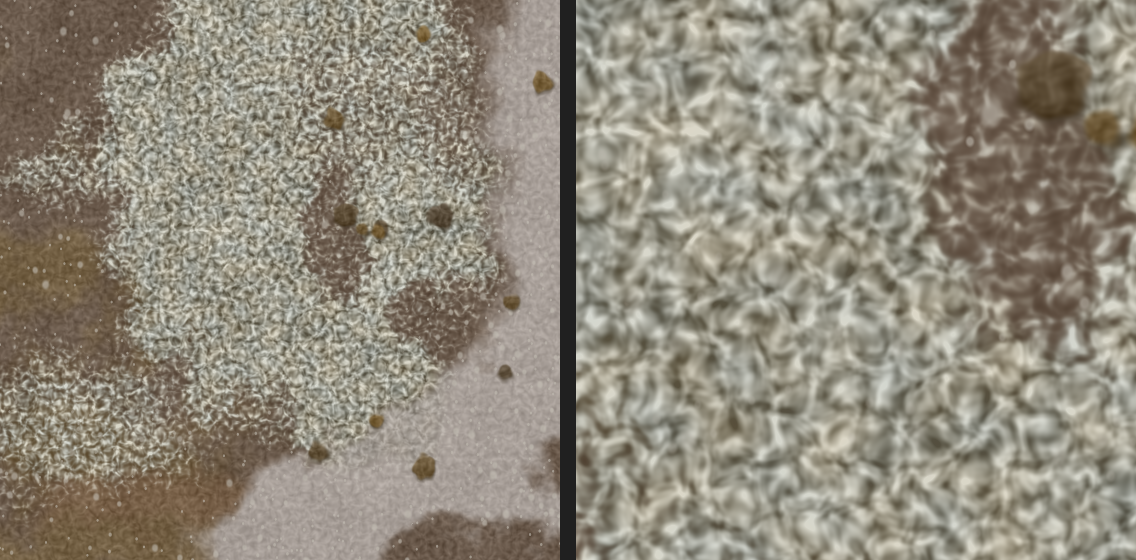
Left: the whole. Right: its middle third, enlarged.
Write a Shadertoy shader that draws this texture.

```glsl
// Weathered stone: a crust of pale granular lichen between brown soil and smooth pinkish rock.
#define GRAIN_SCALE 98.0
#define GRAIN_CONTRAST 1.15
#define EDGE_WARP 0.075
#define SPECK_SCALE 58.0
#define PEBBLE_COUNT 13
#define SOIL_BROWN vec3(0.415, 0.350, 0.295)
#define SOIL_OCHRE vec3(0.450, 0.375, 0.265)
#define ROCK_PINK vec3(0.655, 0.620, 0.595)
#define CRUST_DARK vec3(0.375, 0.360, 0.295)
#define CRUST_LIGHT vec3(0.785, 0.780, 0.730)
#define PEBBLE_OCHRE vec3(0.500, 0.390, 0.200)

float hash(vec2 p) {
    return fract(sin(dot(p, vec2(127.1, 311.7))) * 43758.5);
}

vec2 hash2(vec2 p) {
    return vec2(hash(p), hash(p + 37.3));
}

// Gradient noise, roughly -0.7 to 0.7
float slope(vec2 cell, vec2 offset, vec2 f) {
    float angle = 6.2832 * hash(cell + offset);
    return dot(vec2(cos(angle), sin(angle)), f - offset);
}

float noise(vec2 p) {
    vec2 i = floor(p), f = fract(p);
    vec2 u = f * f * f * (f * (f * 6.0 - 15.0) + 10.0);
    return mix(mix(slope(i, vec2(0, 0), f), slope(i, vec2(1, 0), f), u.x),
               mix(slope(i, vec2(0, 1), f), slope(i, vec2(1, 1), f), u.x), u.y);
}

float fbm(vec2 p) {
    float sum = 0.0, gain = 1.0;
    for (int i = 0; i < 4; i++) {
        sum += gain * noise(p);
        p = mat2(1.6, 1.2, -1.2, 1.6) * p + 7.1;
        gain *= 0.55;
    }
    return sum;
}

// Soft ellipse: 1 inside, 0 outside
float patchMask(vec2 p, vec2 center, vec2 radius, float soft) {
    return 1.0 - smoothstep(1.0 - soft, 1.0 + soft, length((p - center) / radius));
}

// Scattered pale round specks, one candidate per cell
float specks(vec2 p, float density) {
    vec2 cell = floor(p);
    float cover = 0.0;
    for (int y = -1; y <= 1; y++)
    for (int x = -1; x <= 1; x++) {
        vec2 c = cell + vec2(x, y);
        float size = mix(0.13, 0.42, pow(hash(c + 5.7), 5.0));
        vec2 d = (p - c - hash2(c)) * vec2(1.0, 0.8);
        float dotMask = 1.0 - smoothstep(size * 0.45, size * 1.25, length(d));
        cover = max(cover, dotMask * step(hash(c + 19.1), density));
    }
    return cover;
}

void mainImage(out vec4 fragColor, in vec2 fragCoord) {
    vec2 uv = fragCoord / iResolution.xy;

    // Large regions with ragged borders
    vec2 p = uv + EDGE_WARP * vec2(fbm(uv * 7.0), fbm(uv * 7.0 + 31.0));
    float rockEdge = 0.36 + 0.53 * smoothstep(0.0, 0.45, p.y);
    float rock = smoothstep(-0.04, 0.05, p.x - rockEdge);
    rock *= 1.0 - patchMask(p, vec2(0.87, -0.02), vec2(0.24, 0.075), 0.3);
    rock *= 1.0 - patchMask(p, vec2(1.03, 0.17), vec2(0.06, 0.07), 0.4);

    float crust = patchMask(p, vec2(0.54, 0.68), vec2(0.35, 0.42), 0.12);
    crust = max(crust, patchMask(p, vec2(0.63, 0.27), vec2(0.15, 0.11), 0.3));
    crust = max(crust, 0.55 * patchMask(p, vec2(0.13, 0.25), vec2(0.20, 0.11), 0.5));
    crust = max(crust, 0.55 * patchMask(p, vec2(0.13, 0.69), vec2(0.11, 0.05), 0.5));

    float bare = patchMask(p, vec2(0.60, 0.61), vec2(0.07, 0.13), 0.35);
    bare = max(bare, patchMask(p, vec2(0.77, 0.42), vec2(0.09, 0.08), 0.35));
    bare = max(bare, 0.75 * patchMask(p, vec2(0.82, 0.80), vec2(0.10, 0.11), 0.5));
    bare = max(bare, 0.45 * patchMask(p, vec2(0.62, 0.82), vec2(0.16, 0.14), 0.5));

    // Worm-like grains from warped noise
    vec2 g = uv * GRAIN_SCALE;
    g += 0.6 * vec2(noise(g * 0.5), noise(g * 0.5 + 17.0));
    float grain = GRAIN_CONTRAST * (noise(g) + 0.45 * noise(g * 1.9 + 9.0));
    float mottle = fbm(uv * 11.0 + 3.0);

    // Soil and rock
    float ochre = smoothstep(-0.15, 0.5, fbm(uv * 5.0 + 12.0) + 0.5 - uv.y);
    vec3 soil = mix(SOIL_BROWN, SOIL_OCHRE, ochre * (1.0 - smoothstep(0.3, 0.6, uv.x)));
    float rust = patchMask(p, vec2(0.28, 0.10), vec2(0.20, 0.06), 0.5);
    soil = mix(soil, vec3(0.47, 0.365, 0.28), 0.6 * rust);
    soil += 0.05 * mottle + 0.10 * grain;
    vec3 stone = ROCK_PINK + 0.035 * mottle + 0.085 * grain;
    vec3 color = mix(soil, stone, rock);

    // Lichen crust, thinning over bare spots
    float pale = 0.58 + 0.20 * mottle + 0.92 * grain;
    vec3 lichen = mix(CRUST_DARK, CRUST_LIGHT, clamp(pale, -0.1, 1.15));
    lichen += 0.035 * noise(uv * 28.0) * vec3(1.0, 0.1, -1.0);
    float cover = crust * (1.0 - 0.8 * bare);
    cover = smoothstep(0.0, 0.9, cover + 0.45 * grain * step(0.01, crust));
    color = mix(color, lichen, cover * (1.0 - 0.75 * rock));

    // Pale specks
    float speck = specks(uv * SPECK_SCALE, 0.22 + 0.15 * rock);
    color = mix(color, vec3(0.76, 0.74, 0.70), 0.6 * speck * (1.0 - 0.6 * cover));

    // Angular pebbles with a dark lower rim
    for (int i = 0; i < PEBBLE_COUNT; i++) {
        vec2 id = vec2(float(i), 4.0);
        vec2 d = uv - mix(vec2(0.52, 0.10), vec2(0.98, 0.99), hash2(id));
        float size = mix(0.008, 0.021, hash(id + 8.0));
        float outline = size * (1.0 + 0.55 * noise(d * 55.0 + id * 9.0));
        float body = 1.0 - smoothstep(-0.003, 0.004, length(d) - outline);
        float rim = 1.0 - smoothstep(-0.004, 0.006, length(d + vec2(-0.002, 0.004)) - outline);
        vec3 tint = mix(vec3(0.31, 0.26, 0.20), PEBBLE_OCHRE, hash(id + 3.0));
        color = mix(color, vec3(0.28, 0.24, 0.18), 0.6 * rim);
        color = mix(color, tint + 0.12 * grain + 3.0 * d.y, 0.8 * body);
    }

    fragColor = vec4(clamp(color, 0.0, 1.0), 1.0);
}
```
